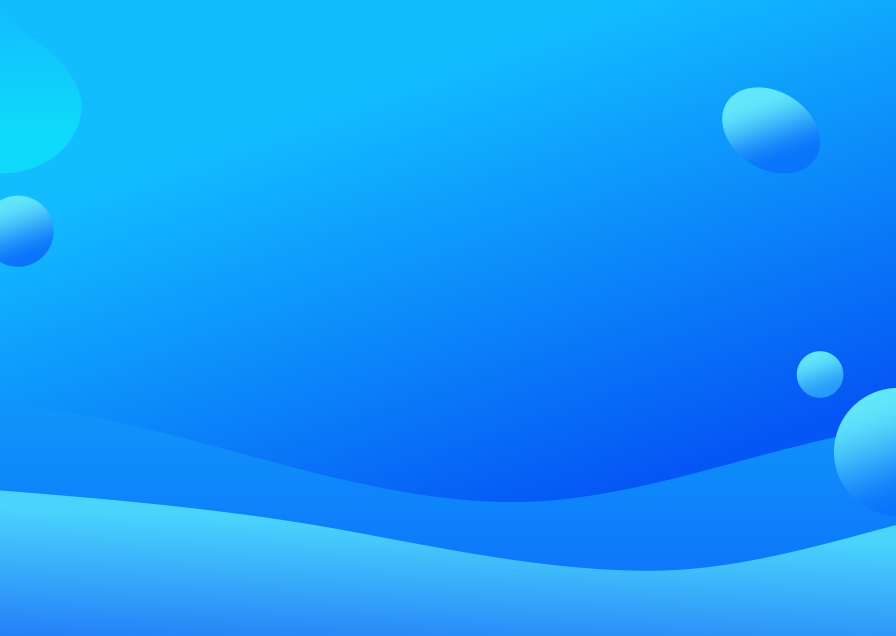
A Shadertoy shader for this background:

```glsl
// Glossy blue backdrop: a tilted sky gradient, two smooth waves along the foot,
// four shaded orbs and a soft cyan drop at the left edge. Curves are cubic
// Hermite spans; lengths are in canvas heights, origin at the lower left.

const vec3 SKY_CYAN   = vec3(0.07, 0.74, 1.00);
const vec3 SKY_DEEP   = vec3(0.02, 0.34, 0.96);
const vec3 BACK_TOP   = vec3(0.06, 0.58, 0.98);
const vec3 BACK_FOOT  = vec3(0.05, 0.47, 0.98);
const vec3 FRONT_TOP  = vec3(0.29, 0.83, 0.99);
const vec3 FRONT_FOOT = vec3(0.14, 0.50, 0.97);
const vec3 ORB_LIGHT  = vec3(0.38, 0.90, 0.98);
const vec3 ORB_DARK   = vec3(0.04, 0.46, 0.98);
const vec3 DROP_CYAN  = vec3(0.06, 0.85, 0.98);
const vec2 LIGHT_FALL = vec2(0.33, -0.94);
const float ORB_TILT  = -0.56;

// Centre and radii of each orb, then how far it shades towards the dark tone
const vec4 ORBS[4] = vec4[4](
    vec4(0.0284, 0.6364, 0.0559, 0.0559),
    vec4(1.2125, 0.7949, 0.0824, 0.0610),
    vec4(1.2894, 0.4112, 0.0366, 0.0366),
    vec4(1.4120, 0.2894, 0.1007, 0.1007));
const float ORB_SHADE[4] = float[4](1.0, 1.0, 0.66, 1.0);

float ramp(float a, float b, float x) {
    return clamp((x - a) / (b - a), 0.0, 1.0);
}

float coverage(float dist, float pixel) {
    return clamp(0.5 - dist / pixel, 0.0, 1.0);
}

// Cubic through points a and b with the given end slopes
float hermite(float x, vec2 a, float slopeA, vec2 b, float slopeB) {
    float span = b.x - a.x;
    float t = ramp(a.x, b.x, x);
    float s = 1.0 - t;
    return mix(a.y, b.y, t * t * (3.0 - 2.0 * t))
         + span * t * s * (slopeA * s - slopeB * t);
}

float backWave(float x) {
    vec2 trough = vec2(0.806, 0.2106);
    return x < trough.x
        ? hermite(x, vec2(0.0, 0.3645), -0.07, trough, 0.0)
        : hermite(x, trough, 0.0, vec2(1.4066, 0.3297), 0.14);
}

float frontWave(float x) {
    vec2 bend = vec2(0.5495, 0.1648);
    vec2 trough = vec2(1.022, 0.1026);
    if (x < bend.x) return hermite(x, vec2(0.0, 0.2289), -0.08, bend, -0.185);
    if (x < trough.x) return hermite(x, bend, -0.185, trough, 0.0);
    return hermite(x, trough, 0.0, vec2(1.4066, 0.174), 0.27);
}

// Approximate signed distance: implicit value over its gradient length
float ellipseDist(vec2 p, vec2 radii) {
    float k = length(p / radii);
    return k * (k - 1.0) / max(length(p / (radii * radii)), 0.001);
}

// Round below its widest level, tapering to a tip above
float dropDist(vec2 p) {
    vec2 wide = vec2(0.8315, 0.128);
    vec2 neck = vec2(0.9121, 0.0861);
    if (p.y < wide.x) return ellipseDist(p - vec2(0.0, wide.x), vec2(wide.y, 0.1044));
    float edge = p.y < neck.x
        ? hermite(p.y, wide, 0.0, neck, -1.0)
        : hermite(p.y, neck, -1.1, vec2(0.9853, 0.0), -0.8);
    return (p.x - edge) * 0.8;
}

vec3 paintOrb(vec3 base, vec2 p, vec4 orb, float shade, float pixel) {
    vec2 q = p - orb.xy;
    float c = cos(ORB_TILT), s = sin(ORB_TILT);
    vec2 turned = vec2(c * q.x + s * q.y, c * q.y - s * q.x);
    float t = smoothstep(-0.9, 0.85, dot(q, LIGHT_FALL) / orb.w);
    vec3 tone = mix(ORB_LIGHT, ORB_DARK, t * shade);
    return mix(base, tone, coverage(ellipseDist(turned, orb.zw), pixel));
}

void mainImage(out vec4 fragColor, in vec2 fragCoord) {
    float pixel = 1.0 / iResolution.y;
    vec2 p = fragCoord * pixel;

    // Sky
    float fall = dot(p - vec2(0.0, 1.0), LIGHT_FALL);
    vec3 color = mix(SKY_CYAN, SKY_DEEP, ramp(0.326, 1.044, fall));

    // Drop, fading into the sky at its tip
    vec3 dropTone = mix(DROP_CYAN, SKY_CYAN, ramp(0.80, 0.99, p.y));
    color = mix(color, dropTone, coverage(dropDist(p), pixel));

    // Waves, back to front
    vec3 backTone = mix(BACK_FOOT, BACK_TOP, ramp(0.11, 0.35, p.y));
    color = mix(color, backTone, coverage(p.y - backWave(p.x), pixel));
    vec3 frontTone = mix(FRONT_FOOT, FRONT_TOP, ramp(0.0, 0.203, p.y + 0.04 * p.x));
    color = mix(color, frontTone, coverage(p.y - frontWave(p.x), pixel));

    // Orbs
    for (int i = 0; i < 4; i++) {
        color = paintOrb(color, p, ORBS[i], ORB_SHADE[i], pixel);
    }
    fragColor = vec4(color, 1.0);
}
```
